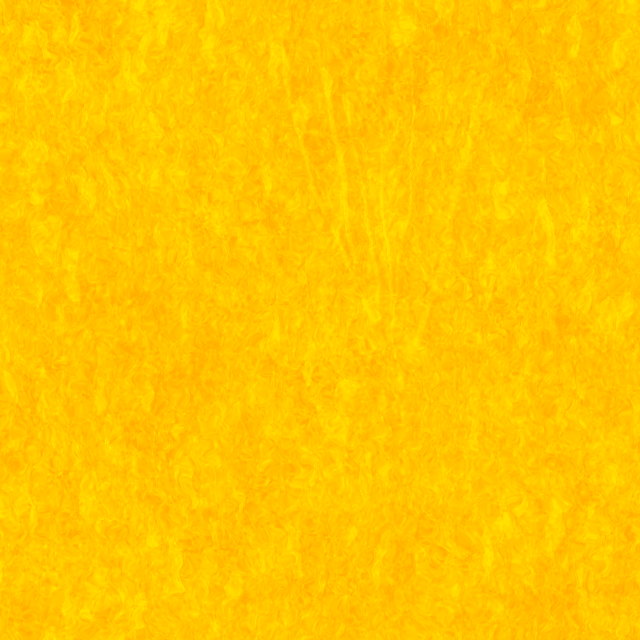
Give the GLSL for this texture, as a WebGL 1 fragment shader.

```glsl
precision highp float;

uniform vec2 u_resolution;

const float GREEN_MEAN = 0.780;
const float GREEN_SPREAD = 0.036;
const vec2 GREEN_RANGE = vec2(0.68, 0.88);
const vec2 MOTTLE_SCALE = vec2(9.0, 4.0);
const vec2 MOTTLE_STEP = vec2(2.0, 2.2);
const float MOTTLE_GAIN = 0.40;
const float MOTTLE_RISE = 1.28;
const vec2 FLAKE_SCALE = vec2(46.0, 16.0);
const vec2 CHIP_SCALE = vec2(95.0, 48.0);
const vec2 VEIN_SCALE = vec2(20.0, 4.0);
const float SPECK_SCALE = 150.0;
const float WARP = 0.007;
const vec2 FAN_ROOT = vec2(0.61, 0.36);
const int FAN_STREAKS = 6;

float hash(vec2 p) {
  vec3 q = fract(vec3(p.xyx) * 0.1031);
  q += dot(q, q.yzx + 33.33);
  return fract((q.x + q.y) * q.z);
}

// Cellular noise: signed soft blobs, one scattered in each cell
float blobs(vec2 p) {
  vec2 cell = floor(p);
  float sum = 0.0;
  for (int j = -1; j <= 1; j++) {
    for (int i = -1; i <= 1; i++) {
      vec2 id = cell + vec2(float(i), float(j));
      vec2 center = id + vec2(hash(id + 17.3), hash(id + 61.7));
      vec2 d = p - center;
      float falloff = max(0.0, 1.0 - dot(d, d));
      sum += (hash(id + 113.1) * 2.0 - 1.0) * falloff * falloff * falloff;
    }
  }
  return sum;
}

// Layers go from faint tall patches to strong, nearly round grain
float mottle(vec2 p) {
  vec2 scale = MOTTLE_SCALE;
  float gain = MOTTLE_GAIN;
  float sum = 0.0;
  for (int i = 0; i < 6; i++) {
    sum += gain * blobs(p * scale + float(i) * 37.0);
    scale *= MOTTLE_STEP;
    gain *= MOTTLE_RISE;
  }
  return sum;
}

// Streaks that spread upward from a common root
float fan(vec2 p) {
  float sum = 0.0;
  for (int i = 0; i < FAN_STREAKS; i++) {
    float k = float(i);
    float jitter = hash(vec2(k, 5.0));
    float lean = mix(-0.6, 0.48, (k + jitter) / float(FAN_STREAKS));
    float h = p.y - FAN_ROOT.y - 0.12 * hash(vec2(k, 9.0));
    float rise = max(h, 0.0);
    float x = FAN_ROOT.x + lean * rise / (1.0 + 1.1 * rise);
    x += 0.005 * sin(h * 15.0 + k * 2.4) + 0.002 * sin(h * 41.0 + k);
    float side = p.x - x;
    float width = 0.002 + 0.004 * jitter;
    float line = 1.0 - smoothstep(width * 0.6, width * 1.4, abs(side));
    float shade = 1.0 - smoothstep(0.0, width * 3.0, abs(side - width * 3.0));
    float fade = smoothstep(0.0, 0.08, h) * (1.0 - smoothstep(0.4, 0.7, h));
    sum += (line - 0.4 * shade) * fade;
  }
  return sum;
}

void main() {
  vec2 p = gl_FragCoord.xy / u_resolution;

  // Ragged, slightly wavy grain direction
  vec2 ragged = vec2(blobs(p * 52.0 + 7.0), blobs(p * 52.0 + 91.0));
  vec2 q = p + WARP * ragged;
  q.x += 0.008 * sin(p.y * 13.0 + 4.0 * sin(p.x * 5.0))
       + 0.003 * sin(p.y * 31.0 + p.x * 19.0);

  // Relief is stronger toward the left and right sides
  float sides = smoothstep(0.1, 0.4, abs(p.x - 0.52) + 0.12 * blobs(p * 4.0));

  float flakeField = blobs(q * FLAKE_SCALE + 211.0);
  float chipField = blobs(q * CHIP_SCALE + 307.0);
  float flakeLevel = mix(0.62, 0.42, sides);
  float flakes = smoothstep(flakeLevel, flakeLevel + 0.09, flakeField);
  float chips = smoothstep(flakeLevel, flakeLevel + 0.14, chipField);

  float veinField = abs(blobs(q * VEIN_SCALE + 401.0) - 0.2);
  float veins = 1.0 - smoothstep(0.02, 0.055, veinField);
  float wear = smoothstep(-0.2, 0.4, blobs(q * vec2(30.0, 13.0) + 503.0));

  float cluster = smoothstep(0.05, 0.5, blobs(p * vec2(14.0, 18.0) + 601.0));
  float specks = smoothstep(0.3, 0.5, blobs(q * SPECK_SCALE + 701.0)) * cluster;

  // Tone in units of the overall spread
  float tone = mottle(q) - 0.27;
  tone += 1.4 * flakes + 1.0 * chips;
  tone += veins * wear * mix(0.5, 1.1, sides);
  tone += fan(p + 0.3 * WARP * ragged) * mix(0.7, 1.4, wear);
  tone -= 1.5 * specks;

  float green = clamp(GREEN_MEAN + GREEN_SPREAD * tone, GREEN_RANGE.x, GREEN_RANGE.y);
  gl_FragColor = vec4(1.0, green, 0.0, 1.0);
}
```
